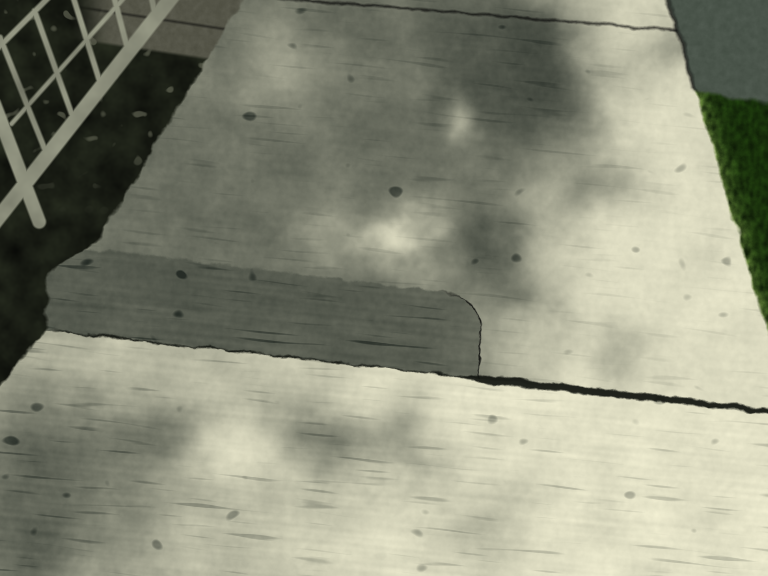
Reproduce this texture procedurally as a Shadertoy shader.

```glsl
// A weathered concrete path in dappled light: cracked joint, dark repair patch,
// fence over soil at left, grass at right. Layers are cut by distances;
// gradient noise roughens the edges and surface.
#define SUNLIT vec3(.93, .92, .81)
#define SHADED vec3(.25, .27, .235)
#define SOIL vec3(.1, .113, .08)
#define GRASS vec3(.09, .18, .04)
#define PAINT vec3(.6, .61, .53)
#define STREAK_FREQ 125.
#define STREAK_GAIN .08
#define SCRATCH_GAIN .24
#define EDGE_ROUGH .009

// Soft pools of sun and shade: centre, radius, strength
const vec4 FAR_POOLS[11] = vec4[11](
    vec4(.71, .585, .06, .5), vec4(.56, .58, .065, .2), vec4(.48, .88, .08, .25),
    vec4(.81, .79, .04, .32), vec4(.9, .94, .08, -.22), vec4(.95, .82, .12, -.4),
    vec4(.85, .58, .06, -.3), vec4(.92, .49, .05, -.22), vec4(1.05, .67, .055, -.28),
    vec4(1.1, .39, .05, -.22), vec4(1.17, .92, .06, -.32));
const vec4 NEAR_POOLS[8] = vec4[8](
    vec4(.1, .17, .15, -.32), vec4(0, .04, .12, -.18), vec4(.56, .24, .08, -.34),
    vec4(.71, .22, .065, -.28), vec4(.85, .09, .08, -.24), vec4(.4, .2, .07, .16),
    vec4(.17, .36, .08, .12), vec4(.27, .25, .07, -.2));

vec2 hash2(vec2 p) {
    vec3 q = fract(p.xyx * vec3(.1031, .103, .0973));
    q += dot(q, q.yzx + 33.33);
    return fract((q.xx + q.yz) * q.zy);
}
float corner(vec2 cell, vec2 offset) { return dot(hash2(cell) * 2. - 1., offset); }

float gnoise(vec2 p) {
    vec2 i = floor(p), f = fract(p), u = f * f * (3. - 2. * f), e = vec2(1, 0);
    return mix(mix(corner(i, f), corner(i + e, f - e), u.x),
               mix(corner(i + e.yx, f - e.yx), corner(i + 1., f - 1.), u.x), u.y);
}
float fbm(vec2 p) {
    float sum = 0., amp = 1.;
    for (int i = 0; i < 4; i++, amp *= .5, p = p * 2.03 + 17.) sum += amp * gnoise(p);
    return sum;
}
float segment(vec2 p, vec2 a, vec2 b) {
    vec2 d = b - a;
    return length(p - a - d * clamp(dot(p - a, d) / dot(d, d), 0., 1.));
}
// Coverage where the distance is negative
float fill(float d, float soft) { return 1. - smoothstep(-soft, soft, d); }

float pool(vec2 p, vec4 s) {
    vec2 d = (p - s.xy) / s.z;
    return s.w * exp(-dot(d, d));
}
float sunlight(vec2 p, float nearSlab) {
    vec2 q = p + .05 * vec2(fbm(p * 8.), fbm(p * 8. + 40.));
    float farLight = .3 + .54 * smoothstep(.7, 1.12, q.x + .15 * (.6 - q.y));
    float nearLight = mix(.57, .87, smoothstep(.1, .95, q.x));
    for (int i = 0; i < 11; i++) farLight += pool(q, FAR_POOLS[i]);
    for (int i = 0; i < 8; i++) nearLight += pool(q, NEAR_POOLS[i]);
    float light = mix(farLight, nearLight, nearSlab) + .12 * fbm(p * 11.);
    return mix(light, smoothstep(0., 1., light), .75);
}
float fenceDistance(vec2 p) {
    float d = segment(p, vec2(-.02, .6), vec2(.31, 1.02)) - .013;
    d = min(d, segment(p, vec2(-.01, .82), vec2(.068, .615)) - .012);
    d = min(d, segment(p, vec2(.02, .785), vec2(.23, 1.02)) - .004);
    d = min(d, segment(p, vec2(-.01, .91), vec2(.1, 1.02)) - .005);
    for (float t = 0.; t < 1.1; t += .25) {
        vec2 foot = mix(vec2(.08, .735), vec2(.27, .97), t);
        d = min(d, segment(p, foot, foot + mix(vec2(-.08, .2), vec2(-.03, .15), t)) - .005);
    }
    return d;
}

void mainImage(out vec4 fragColor, in vec2 fragCoord) {
    vec2 p = fragCoord / iResolution.y;
    float px = 1. / iResolution.y, rough = EDGE_ROUGH * fbm(p * 24.), grain = fbm(p * 75.);
    float joint = p.y + .112 * p.x - .436 + .6 * rough + .0025 * grain;
    float nearSlab = fill(joint, px);

    // Repair patch and brushed, scratched concrete
    vec2 box = abs(vec2(p.x - .3, p.y + .12 * p.x - .45)) - vec2(.475, .078);
    float patchEdge = length(max(box, 0.)) + min(max(box.x, box.y), 0.) - .058 + rough + .002 * grain;
    float patchMask = fill(patchEdge, .003) * (1. - nearSlab);
    vec2 brush = vec2(p.x * 5., (p.y + .1 * p.x) * STREAK_FREQ);
    float streak = gnoise(brush) + .6 * gnoise(brush * vec2(2.6, .45) + 9.);
    float scratch = smoothstep(.2, .5, gnoise(brush * vec2(2., 1.1) + 50.));
    float light = sunlight(p, nearSlab), worn = max(nearSlab, patchMask);
    light = mix(light, .04 + .36 * light, patchMask) + .05 * grain;
    light += (STREAK_GAIN * streak - SCRATCH_GAIN * scratch) * (.35 + .5 * worn);
    light -= .3 * smoothstep(.4, .52, gnoise(p * vec2(24, 32) + 5.));
    vec3 color = mix(SHADED, SUNLIT, clamp(light, -.15, 1.05));

    // Ragged patch crack and slab joints
    float split = fill(abs(patchEdge) - .001 - .0015 * grain, .0018) * (1. - nearSlab);
    color *= 1. - split * .8 * smoothstep(.74, .83, p.x);
    float gap = mix(.0012 + .003 * fbm(p * 35.), .0124 - .006 * p.x, smoothstep(.8, .84, p.x));
    float crack = fill(abs(joint) - gap, .0025) * smoothstep(.07, .12, p.x);
    color = mix(color, vec3(.07, .08, .06), crack * .93);
    float farJoint = abs(p.y + .08 * p.x - 1.0416 + .5 * rough) - .002 - .0015 * grain;
    color *= 1. - .65 * fill(farJoint, .003);

    // Shaded paving and grass at right
    float rightEdge = p.x - 1.16 - .3 * (1. - p.y) + rough;
    float blades = gnoise(p * vec2(110, 65)) + .5 * grain;
    vec3 verge = GRASS * (1. + .7 * blades);
    verge += vec3(.28, .27, .18) * exp(-max(rightEdge, 0.) * 65.) * (.7 + blades);
    float paving = smoothstep(-.006, .006, p.y - 1.085 + .2 * p.x + rough);
    verge = mix(verge, vec3(.29, .33, .29) + .035 * grain, paving);
    color = mix(color, max(verge, 0.), fill(-rightEdge, .004));
    color *= 1. - .7 * paving * fill(abs(rightEdge) - .003, .005);

    // Soil, litter and stonework at left
    float leftEdge = .6 * p.y - .179 - .05 * (1. - smoothstep(.53, .59, p.y));
    leftEdge = min(max(leftEdge, .08), .8 * p.y - .264) + 1.4 * rough;
    vec3 ground = SOIL * (1. + .8 * fbm(p * 18.));
    float litter = smoothstep(.28, .45, gnoise(p * 48.)) * smoothstep(.6, .8, p.y);
    ground = mix(ground, vec3(.42, .43, .36), litter * .6);
    float course = p.y - .973 + .15 * p.x;
    vec3 stone = (vec3(.33, .33, .28) + .04 * grain) * (1. - .5 * fill(abs(course - .035) - .002, .003));
    ground = mix(ground, stone, smoothstep(-.025, -.017, course) * smoothstep(.12, .2, p.x));
    color = mix(color, ground, fill(p.x - leftEdge, .004));

    // Painted fence
    color = mix(color, PAINT * (.9 + .2 * fbm(p * 12.)), fill(fenceDistance(p), 1.5 * px));
    fragColor = vec4(clamp(color, 0., 1.), 1);
}
```
